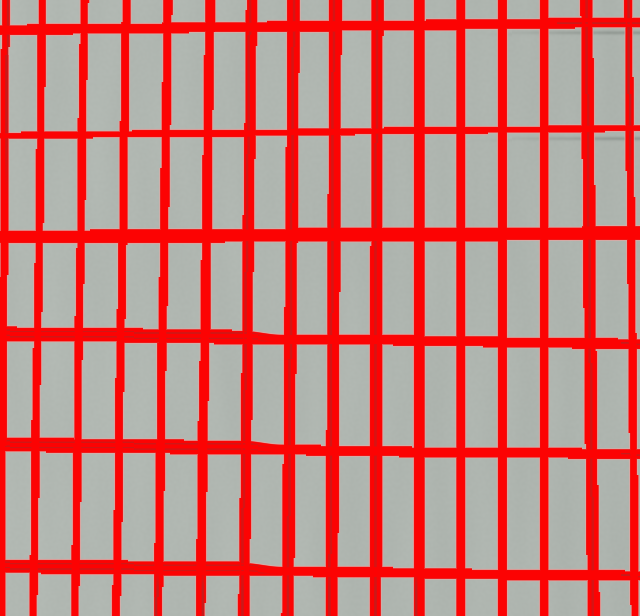
Give the GLSL for this pattern, as a WebGL 1 fragment shader.

```glsl
precision highp float;
// A grey sheet crossed by slightly leaning, stepped red bars: 16 columns and 6 rows.

uniform vec2 u_resolution;

// Lengths are in percent of the canvas width, with y running down from the top.
const float COLUMNS = 16.0;
const int ROWS = 6;
const float COLUMN_FIRST = 0.13;
const float COLUMN_PITCH = 6.536;
const float COLUMN_WIDTH = 1.17;
const float COLUMN_SWELL = 0.72;   // extra width of the middle columns
const float ROW_FIRST = 4.1;
const float ROW_PITCH = 16.54;
const float ROW_WIDTH = 1.5;
const float STEP = 0.24;           // sideways jump of the stepped edges
const float WOBBLE = 0.12;
const float SOFT = 0.13;           // half width of the soft edge
const float FRINGE = 0.3;          // reach of the pale fringe
const vec3 SHEET = vec3(0.687, 0.713, 0.690);
const vec3 BLUSH = vec3(0.91, 0.66, 0.645);
const vec3 SEAM_RED = vec3(0.79, 0.10, 0.10);
const vec3 RED = vec3(0.99, 0.01, 0.01);

float hash(vec2 p) {
  return fract(sin(dot(p, vec2(127.1, 311.7))) * 4375.85);
}

vec2 gradient(vec2 cell) {
  float a = 6.2832 * hash(cell);
  return vec2(cos(a), sin(a));
}

float gradientNoise(vec2 p) {
  vec2 i = floor(p), f = fract(p);
  vec2 u = f * f * f * (f * (f * 6.0 - 15.0) + 10.0);
  vec2 e = vec2(1.0, 0.0);
  float low = mix(dot(gradient(i), f), dot(gradient(i + e.xy), f - e.xy), u.x);
  float high = mix(dot(gradient(i + e.yx), f - e.yx), dot(gradient(i + e.xx), f - e.xx), u.x);
  return mix(low, high, u.y);
}

// Rounds a slope to a staircase.
float stair(float v, float phase) {
  return (floor(v / STEP + phase) + 0.5 - phase) * STEP;
}

// Signed distance to a bar whose two edges step at different places.
float barDistance(float across, float along, float lean, float width, float id) {
  float slope = lean * (along + WOBBLE * gradientNoise(vec2(along * 4.0, id * 7.3)));
  float nearEdge = stair(slope, hash(vec2(id, 1.0))) - 0.5 * width;
  float farEdge = stair(slope, hash(vec2(id, 2.0))) + 0.5 * width;
  return max(nearEdge - across, across - farEdge);
}

float thinLine(float offset, float halfWidth) {
  return 1.0 - smoothstep(0.5 * halfWidth, 1.5 * halfWidth, abs(offset));
}

void main() {
  float pixel = 100.0 / u_resolution.x;
  float sheetHeight = u_resolution.y * pixel;
  vec2 p = vec2(gl_FragCoord.x * pixel, sheetHeight - gl_FragCoord.y * pixel);
  float down = p.y / sheetHeight;
  float right = p.x / 100.0;
  float soft = max(SOFT, 0.6 * pixel);

  // Columns: the left ones lean left, the last two lean right.
  float i = clamp(floor((p.x - COLUMN_FIRST) / COLUMN_PITCH + 0.5), 0.0, COLUMNS - 1.0);
  float isFirst = step(i, 0.5);
  float isOuter = isFirst + step(COLUMNS - 1.5, i);
  float lean = mix(-1.56, 0.0, smoothstep(4.0, 11.0, i))
             + 1.1 * smoothstep(13.0, 14.0, i) + 0.75 * isFirst;
  float swell = (i - 8.0) / 3.0;
  float width = COLUMN_WIDTH + COLUMN_SWELL * exp(-swell * swell)
              + 0.65 * step(abs(i - 14.0), 0.5);
  float across = p.x - COLUMN_FIRST - i * COLUMN_PITCH - 0.8 * isFirst;
  float dist = barDistance(across, down, lean, width, i);

  // Darker seams in wide columns, at the outer ends and along the bottom.
  float seamPlace = width * 0.5 * (hash(vec2(i, 5.0)) - 0.5);
  float wide = smoothstep(1.35, 1.6, width) * step(0.35, hash(vec2(i, 9.0)));
  float frayed = smoothstep(0.92, 0.96, down) * step(3.5, i) * step(i, 10.5);
  float ends = isOuter * (1.0 - smoothstep(0.2, 0.35, down));
  float seam = max(0.75 * wide, max(frayed, ends))
             * thinLine(across - stair(lean * down, 0.3) - seamPlace, 0.2);
  float solid = (1.0 - smoothstep(-soft, soft, dist)) * (1.0 - seam);

  // Rows: the upper three rise to the right, the lower three fall.
  float shade = 0.0;
  for (int k = 0; k < ROWS; k++) {
    float j = float(k);
    float lower = step(2.5, j);
    float centre = ROW_FIRST + ROW_PITCH * j + 0.117 * j * (j - 1.0) * (j - 3.9);
    float tilt = mix(-1.2, 1.24, smoothstep(1.5, 3.0, j));
    float leftSide = lower * (1.0 - smoothstep(0.38, 0.44, right));
    float thick = ROW_WIDTH + 0.59 * sin(2.1 * (j - 1.5)) * (1.0 - lower) + 0.6 * leftSide;
    float offset = p.y - centre + 0.3 * leftSide;
    float d = barDistance(offset, right - 0.5, tilt, thick, j + 40.0);
    float inside = offset - stair(tilt * (right - 0.5), 0.5);
    float strands = leftSide * thinLine(abs(inside + 0.1) - 0.42, 0.11);
    float splitStart = mix(0.87, 0.97, lower);
    float split = (lower + step(j, 0.5)) * step(splitStart, right) * thinLine(inside, 0.12);
    float rowSeam = max(0.85 * strands, split);
    solid = max(solid, (1.0 - smoothstep(-soft, soft, d)) * (1.0 - rowSeam));
    dist = min(dist, d);
    // Faint shadow under the top two rows at the right.
    float below = (inside - 1.5) / 0.3;
    shade += 0.10 * step(j, 1.5) * smoothstep(0.72, 1.0, right) * exp(-below * below);
  }

  // Sheet with soft streaks, then fringe, seams and red bars.
  float tone = 0.016 * (0.5 - right) + 0.015 * gradientNoise(p * vec2(0.3, 0.04))
             + 0.008 * gradientNoise(p * 1.7) - shade;
  vec3 color = SHEET + tone;
  color = mix(color, BLUSH, 1.0 - smoothstep(0.0, FRINGE, dist));
  color = mix(color, SEAM_RED, 1.0 - smoothstep(-soft, soft, dist));
  color = mix(color, RED, solid);
  gl_FragColor = vec4(color, 1.0);
}
```
